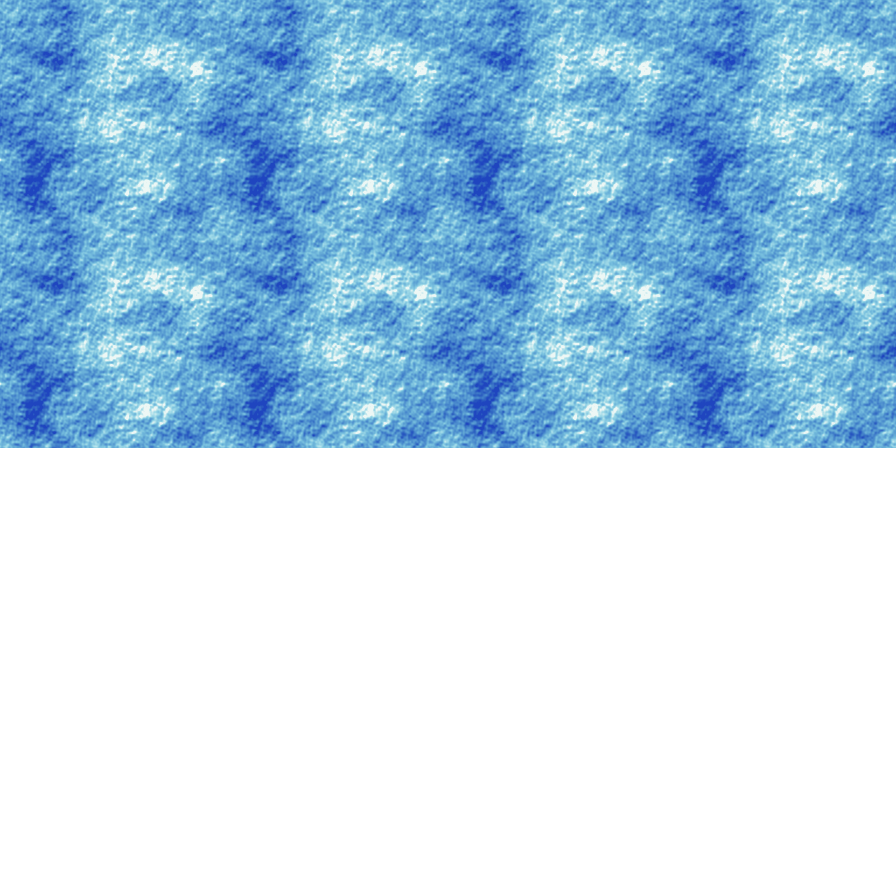
This texture is drawn by a WebGL 2 fragment shader. Its source:

```glsl
#version 300 es
precision highp float;
// Weathered blue plaster, tiled four across and two down above a plain white half.

#define TILES 4.0          // repeats across the full canvas width
#define WALL_BOTTOM 0.5    // height where the plaster begins
#define BASE_TONE 0.59     // mean position on the colour ramp
#define MOTTLE 0.95        // strength of the blotchy paint
#define RELIEF 1.0         // strength of the lit bumps
#define BUMP_CELLS 24.0    // coarsest bumps per tile
#define LIGHT_STEP vec2(-0.003, 0.006)
#define WARP 0.16          // raggedness of the patch outlines

uniform vec2 u_resolution;
out vec4 fragColor;

const vec3 RAMP[7] = vec3[7](
  vec3(0.12, 0.27, 0.75), vec3(0.19, 0.40, 0.76), vec3(0.28, 0.53, 0.80),
  vec3(0.37, 0.64, 0.83), vec3(0.47, 0.75, 0.87), vec3(0.64, 0.86, 0.91),
  vec3(0.93, 0.97, 0.96));

float hash(vec2 p) {
  vec3 q = fract(p.xyx * 0.1031);
  q += dot(q, q.yzx + 33.33);
  return fract((q.x + q.y) * q.z);
}

// Value noise that wraps after one tile of the given number of cells
float tileNoise(vec2 p, float cells, float seed) {
  p *= cells;
  vec2 i = floor(p), f = p - i;
  f = f * f * (3.0 - 2.0 * f);
  vec2 a = mod(i, cells) + seed, b = mod(i + 1.0, cells) + seed;
  return mix(mix(hash(a), hash(vec2(b.x, a.y)), f.x),
             mix(hash(vec2(a.x, b.y)), hash(b), f.x), f.y);
}

float fbm(vec2 p, float cells, int octaves, float seed) {
  float sum = 0.0, total = 0.0, weight = 1.0;
  for (int i = 0; i < octaves; i++) {
    sum += weight * tileNoise(p, cells, seed + 17.0 * float(i));
    total += weight;
    weight *= 0.75;
    cells *= 2.0;
  }
  return sum / total;
}

// Soft elliptical patch, wrapped around the tile edges
float patchAt(vec2 p, vec2 centre, vec2 radius) {
  vec2 d = p - centre;
  d = (d - round(d)) / radius;
  return exp(-dot(d, d));
}

// Broad stains and worn areas, positive where the paint is pale
float stains(vec2 p) {
  float dark = 0.12 * patchAt(p, vec2(0.16, 0.5), vec2(0.22, 9.0));
  dark += 0.34 * patchAt(p, vec2(0.22, 0.75), vec2(0.14, 0.06));
  dark += 0.36 * patchAt(p, vec2(0.22, 0.30), vec2(0.10, 0.12));
  dark += 0.28 * patchAt(p, vec2(0.06, 0.15), vec2(0.20, 0.08));
  dark += 0.32 * patchAt(p, vec2(0.82, 0.08), vec2(0.13, 0.06));
  dark += 0.24 * patchAt(p, vec2(0.80, 0.63), vec2(0.12, 0.07));
  dark += 0.16 * patchAt(p, vec2(0.00, 0.46), vec2(0.08, 0.12));
  float pale = 0.14 * patchAt(p, vec2(0.58, 0.50), vec2(0.22, 0.45));
  pale += 0.18 * patchAt(p, vec2(0.57, 0.75), vec2(0.12, 0.07));
  pale += 0.28 * patchAt(p, vec2(0.89, 0.70), vec2(0.10, 0.06));
  pale += 0.16 * patchAt(p, vec2(0.51, 0.37), vec2(0.10, 0.06));
  pale += 0.24 * patchAt(p, vec2(0.63, 0.15), vec2(0.13, 0.07));
  pale += 0.26 * patchAt(p, vec2(0.96, 0.27), vec2(0.05, 0.07));
  pale += 0.14 * patchAt(p, vec2(0.90, 0.47), vec2(0.06, 0.16));
  return pale - dark;
}

vec3 rampColour(float tone) {
  vec3 colour = RAMP[0];
  for (int i = 1; i < 7; i++)
    colour = mix(colour, RAMP[i], clamp(tone * 6.0 - float(i - 1), 0.0, 1.0));
  return colour;
}

vec3 plaster(vec2 p) {
  // Ragged outlines for the large stains
  vec2 warp = vec2(fbm(p, 8.0, 4, 3.0), fbm(p, 8.0, 4, 151.0)) - 0.5;
  float tone = BASE_TONE + stains(p + WARP * warp);
  // Blotches from hand size down to grain
  tone += MOTTLE * (fbm(p, 7.0, 5, 307.0) - 0.5);
  // Bumps lit from the upper left
  float lit = fbm(p - LIGHT_STEP, BUMP_CELLS, 3, 503.0);
  float shaded = fbm(p + LIGHT_STEP, BUMP_CELLS, 3, 503.0);
  tone += RELIEF * (shaded - lit);
  return rampColour(tone);
}

void main() {
  vec2 uv = gl_FragCoord.xy / u_resolution;
  vec3 wall = plaster(fract(uv * TILES));
  // One-pixel soft boundary between plaster and white
  float cover = clamp((uv.y - WALL_BOTTOM) * u_resolution.y + 0.5, 0.0, 1.0);
  fragColor = vec4(mix(vec3(1.0), wall, cover), 1.0);
}
```
